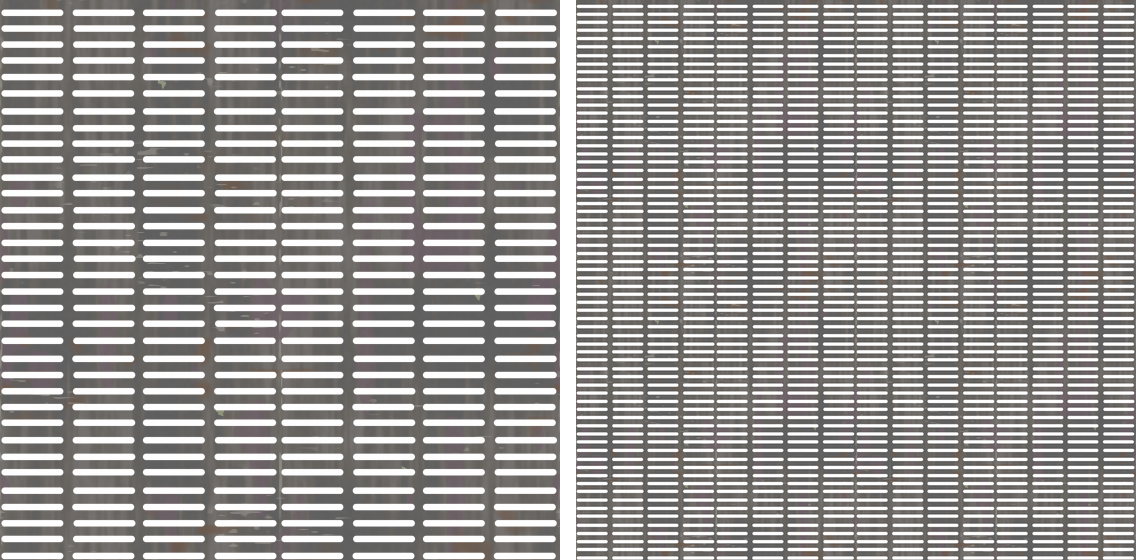
Left, the tile; right, the same tile 2 across and 2 down.
This texture is drawn by a Shadertoy shader. Its source:

```glsl
const vec2 GRID = vec2(8.0, 34.0);              // slots across and down
const vec2 SLOT_CENTER = vec2(0.0605, 0.0082);  // centre of the lower left slot
const float SLOT_HALF_LENGTH = 0.0553;
const float SLOT_RADIUS = 0.0058;
const float COLUMN_STEP = 0.0026;               // uneven spacing of the columns
const float SHIFT_X = 0.0026;                   // random shift of alternate columns
const float SHIFT_Y = 0.0042;                   // random shift of each row
const float CHIP_GRID = 9.0;
const float CHIP_CHANCE = 0.04;

const vec3 STEEL = vec3(0.375, 0.375, 0.375);
const vec3 WARM  = vec3(0.405, 0.390, 0.370);
const vec3 DUST  = vec3(0.465, 0.450, 0.445);
const vec3 MAUVE = vec3(0.430, 0.375, 0.405);
const vec3 RUST  = vec3(0.430, 0.345, 0.285);
const vec3 SCUFF = vec3(0.600, 0.585, 0.560);
const vec3 CHIP  = vec3(0.600, 0.630, 0.510);
const vec3 OPENING = vec3(0.995);

float hash(vec2 p) {
    vec3 q = fract(vec3(p.xyx) * 0.1031);
    q += dot(q, q.yzx + 33.33);
    return fract((q.x + q.y) * q.z);
}

// Value noise that wraps after a whole number of cells
float noise(vec2 uv, vec2 cells, float seed) {
    vec2 p = uv * cells;
    vec2 i = floor(p);
    vec2 f = smoothstep(0.0, 1.0, p - i);
    vec2 a = mod(i, cells) + seed;
    vec2 b = mod(i + 1.0, cells) + seed;
    return mix(mix(hash(a), hash(vec2(b.x, a.y)), f.x),
               mix(hash(vec2(a.x, b.y)), hash(b), f.x), f.y);
}

// Signed distance to the rounded slot of the current cell
float slotDistance(vec2 uv) {
    vec2 p = (uv - SLOT_CENTER) * GRID + 0.5;
    vec2 cell = mod(floor(p), GRID);
    vec2 d = (fract(p) - 0.5) / GRID;
    float odd = mod(cell.x, 2.0);
    float pairs = floor(mod(cell.x, 4.0) / 2.0);
    d.x -= COLUMN_STEP * (odd + pairs - 1.0);
    d.x -= SHIFT_X * odd * (hash(cell + 17.0) - 0.5);
    d.y -= SHIFT_Y * (hash(vec2(cell.y, 5.0)) - 0.5);
    d.x = max(abs(d.x) - SLOT_HALF_LENGTH + SLOT_RADIUS, 0.0);
    return length(d) - SLOT_RADIUS;
}

// Sparse angular flakes of paint
float chips(vec2 uv, float aa) {
    vec2 p = uv * CHIP_GRID;
    vec2 cell = mod(floor(p), CHIP_GRID);
    vec2 center = 0.25 + 0.5 * vec2(hash(cell + 41.0), hash(cell + 53.0));
    vec2 d = (fract(p) - center) / CHIP_GRID;
    d += 0.006 * (noise(uv, vec2(160.0), 61.0) - 0.5);
    float dist = abs(d.x + 0.4 * d.y) + 0.7 * abs(d.y) - 0.007;
    return step(hash(cell + 71.0), CHIP_CHANCE) * (1.0 - smoothstep(-aa, aa, dist));
}

vec3 metal(vec2 uv, float aa) {
    float broad = noise(uv, vec2(10.0, 5.0), 3.0);
    float streak = noise(uv, vec2(90.0, 9.0), 11.0);
    float fine = noise(uv, vec2(180.0, 24.0), 23.0);
    float grain = noise(uv, vec2(128.0), 31.0);

    // Upright streaks of grime and dust
    vec3 color = mix(STEEL, WARM, smoothstep(0.35, 0.65, 0.6 * broad + 0.4 * streak));
    float dust = smoothstep(0.48, 0.80, 0.45 * broad + 0.35 * streak + 0.2 * fine);
    color = mix(color, DUST, 0.85 * dust);

    // Mauve and rusty stains
    float mauve = smoothstep(0.74, 0.80, noise(uv, vec2(26.0, 9.0), 83.0));
    mauve *= smoothstep(0.45, 0.65, noise(uv, vec2(5.0), 97.0));
    color = mix(color, MAUVE, 0.7 * mauve);
    float rust = smoothstep(0.70, 0.95, noise(uv, vec2(22.0, 36.0), 103.0));
    rust *= smoothstep(0.45, 0.75, noise(uv, vec2(6.0), 113.0));
    color = mix(color, RUST, 0.7 * rust);

    // Worn seams between the panels, each broken into flecks
    float seam = abs(fract(uv.x * 2.0 + 0.498) - 0.5) / 2.0;
    float worn = smoothstep(0.5, 0.8, noise(uv, vec2(256.0, 60.0), 127.0));
    worn *= smoothstep(0.3, 0.6, noise(uv, vec2(4.0, 6.0), 131.0));
    color = mix(color, WARM * 1.12, 0.5 * (1.0 - smoothstep(0.001, 0.004, seam)));
    color = mix(color, SCUFF, 0.7 * worn * (1.0 - smoothstep(0.001, 0.005, seam)));

    // Short level scratches
    float scratch = smoothstep(0.80, 0.92, noise(uv, vec2(48.0, 200.0), 139.0));
    scratch *= smoothstep(0.70, 0.85, noise(uv, vec2(7.0, 14.0), 149.0));
    color = mix(color, SCUFF, 0.6 * scratch);

    color += 0.012 * (grain - 0.5);
    return mix(color, CHIP, 0.8 * chips(uv, aa));
}

void mainImage(out vec4 fragColor, in vec2 fragCoord) {
    vec2 uv = fragCoord / iResolution.xy;
    float aa = 0.7 / iResolution.y;
    float opening = 1.0 - smoothstep(-aa, aa, slotDistance(uv));
    fragColor = vec4(mix(metal(uv, aa), OPENING, opening), 1.0);
}
```
